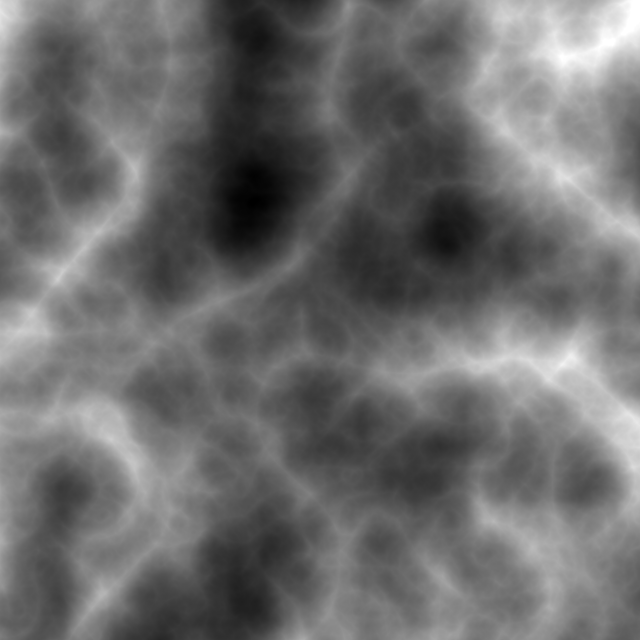
A three.js fragment shader for this texture:

```glsl
varying vec2 vUv;

const float BASE_CELLS = 3.2;      // cells of the coarsest creases across the canvas
const int OCTAVES = 6;
const float LACUNARITY = 2.0;
const float GAIN = 0.44;
const float DRIFT_CELLS = 1.9;     // cells of the broad light and dark drift
const float DRIFT_STRENGTH = 0.56;
const float CREST_SPAN = 1.24;     // brightness range from crest to deepest hollow
const float HOLLOW_FLOOR = -0.4;   // level that the hollows fade towards
const float FALLOFF = 1.08;        // how fast brightness drops off a crest
const vec2 SEED = vec2(17.3, 41.6);
const vec2 OCTAVE_SHIFT = vec2(5.37, 9.71);
const float TAU = 6.28319;

float hash(vec2 cell) {
  vec3 p = fract(cell.xyx * vec3(0.1031, 0.1030, 0.0973));
  p += dot(p, p.yzx + 33.33);
  return fract((p.x + p.y) * p.z);
}

// Contribution of one lattice corner: random unit gradient along the offset
float cornerSlope(vec2 cell, vec2 offset) {
  float angle = TAU * hash(cell);
  return dot(vec2(cos(angle), sin(angle)), offset);
}

float gradientNoise(vec2 p) {
  vec2 cell = floor(p);
  vec2 f = fract(p);
  vec2 blend = f * f * f * (f * (f * 6.0 - 15.0) + 10.0);
  vec2 right = vec2(1.0, 0.0);
  vec2 up = vec2(0.0, 1.0);
  float low = mix(cornerSlope(cell, f),
                  cornerSlope(cell + right, f - right), blend.x);
  float high = mix(cornerSlope(cell + up, f - up),
                   cornerSlope(cell + 1.0, f - 1.0), blend.x);
  return mix(low, high, blend.y);
}

// Folded octaves: zero along the creases, large inside the hollows
float turbulence(vec2 p) {
  float sum = 0.0;
  float amplitude = 1.0;
  for (int i = 0; i < OCTAVES; i++) {
    sum += amplitude * abs(gradientNoise(p));
    p = p * LACUNARITY + OCTAVE_SHIFT;
    amplitude *= GAIN;
  }
  return sum;
}

void main() {
  float hollows = turbulence(vUv * BASE_CELLS + SEED);
  float drift = DRIFT_STRENGTH * gradientNoise(vUv * DRIFT_CELLS + SEED.yx);

  // Exponential tone curve: bright peaked crests, softly compressed hollows
  float gray = HOLLOW_FLOOR + CREST_SPAN * exp(FALLOFF * (drift - hollows));
  gl_FragColor = vec4(vec3(clamp(gray, 0.0, 1.0)), 1.0);
}
```
